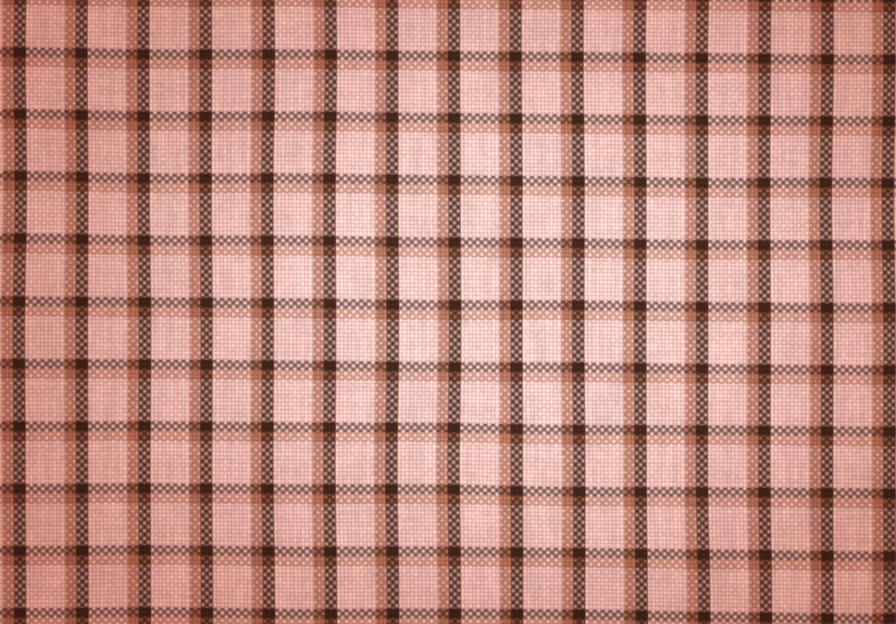
Reproduce this texture procedurally as a Shadertoy shader.

```glsl
// Woven pink check cloth: each repeat has a dark stripe and a tan companion
// stripe in both warp and weft. The two yarn sets are interlaced by a plain
// weave, then varied by slubs, a slight bend of the lines and edge shading.

const float REPEATS = 14.43;             // checks across the canvas width
const vec2 PHASE = vec2(0.32, 0.85);     // first dark lines, from the top left
const float TILT = 0.10;                 // drop of the rows across the width
const float BEND = 0.045;                // waviness of the lines, in repeats
const vec2 DARK_HALF = vec2(0.098, 0.078); // half widths: warp, weft
const vec2 TAN_WIDTH = vec2(0.175, 0.165);
const float THREADS = 16.0;              // yarns in each repeat
const float WARP_SHARE = 0.60;           // how much the warp shows on top
const float INTERLACE = 0.34;            // contrast of over and under
const float SLUB = 0.11;                 // tone variation along the yarns
const float GRAIN = 0.07;
const vec3 WARP_PINK = vec3(0.985, 0.825, 0.805);
const vec3 WEFT_PINK = vec3(0.935, 0.765, 0.735);
const vec3 TAN = vec3(0.72, 0.47, 0.38);
const vec3 BROWN = vec3(0.27, 0.155, 0.115);
const vec3 EDGE_TINT = vec3(0.84, 0.69, 0.65);
const vec2 LIGHT_CENTER = vec2(0.56, 0.53);
const float PI = 3.14159;

float hash(vec2 p) {
    vec3 q = fract(vec3(p.xyx) * 0.1031);
    q += dot(q, q.yzx + 33.33);
    return fract((q.x + q.y) * q.z);
}

float noise(vec2 p) {
    vec2 i = floor(p), f = fract(p);
    f = f * f * (3.0 - 2.0 * f);
    return mix(mix(hash(i), hash(i + vec2(1, 0)), f.x),
               mix(hash(i + vec2(0, 1)), hash(i + vec2(1, 1)), f.x), f.y);
}

// Soft coverage of the interval a..b
float band(float x, float a, float b, float soft) {
    return smoothstep(a - soft, a + soft, x) * (1.0 - smoothstep(b - soft, b + soft, x));
}

// Yarn colour across one repeat; the tan stripe lies on the positive side
vec3 yarn(float x, vec3 ground, float darkHalf, float tanWidth, float soft) {
    float s = fract(x + 0.5) - 0.5;
    vec3 c = mix(ground, TAN, band(s, 0.0, darkHalf + tanWidth, soft));
    return mix(c, BROWN, band(s, -darkHalf, darkHalf, soft));
}

void mainImage(out vec4 fragColor, in vec2 fragCoord) {
    vec2 uv = fragCoord / iResolution.xy;

    // Cloth coordinates in repeats, y running down
    vec2 p = vec2(fragCoord.x, iResolution.y - fragCoord.y) / iResolution.x * REPEATS;
    p -= PHASE;
    p.y -= TILT * uv.x;
    p += BEND * (vec2(noise(p * 0.45 + 31.0), noise(p * 0.45 + 67.0)) - 0.5);

    // Striped yarn sets
    float pixel = REPEATS / iResolution.x;
    float soft = max(0.018, 0.7 * pixel);
    vec3 warp = yarn(-p.x, WARP_PINK, DARK_HALF.x, TAN_WIDTH.x, soft);
    vec3 weft = yarn(p.y, WEFT_PINK, DARK_HALF.y, TAN_WIDTH.y, soft);

    // Slubs: noise stretched along each yarn
    vec2 t = p * THREADS;
    warp *= 1.0 + SLUB * (noise(vec2(t.x, t.y * 0.12) + 200.0) - 0.5);
    weft *= 1.0 + SLUB * (noise(vec2(t.x * 0.12, t.y) + 400.0) - 0.5);

    // Plain weave, faded where the yarns become too fine to resolve
    float threadPixel = THREADS * pixel;
    float visible = 1.0 - smoothstep(0.6, 1.2, threadPixel);
    vec2 wave = cos(PI * t);
    float over = WARP_SHARE + INTERLACE * visible * wave.x * wave.y;
    vec3 color = mix(weft, warp, over);

    // Shadowed gaps between yarns and fibre grain
    float gapVisible = 1.0 - smoothstep(0.25, 0.7, threadPixel);
    vec2 gap = 0.5 - 0.5 * cos(2.0 * PI * t);
    color *= 1.0 - 0.10 * gapVisible * (gap.x + gap.y - 1.0);
    color *= 1.0 + GRAIN * (noise(t * 1.3 + 700.0) - 0.5);

    // Rosy shading toward the edges, strongest on the left
    vec2 d = (uv - LIGHT_CENTER) * vec2(1.45, 1.25);
    float shade = smoothstep(0.15, 1.0, length(d));
    shade += 0.08 * (noise(p * 0.8 + 900.0) - 0.5);
    color *= mix(vec3(1.0), EDGE_TINT, clamp(shade, 0.0, 1.0));

    fragColor = vec4(clamp(color, 0.0, 1.0), 1.0);
}
```
